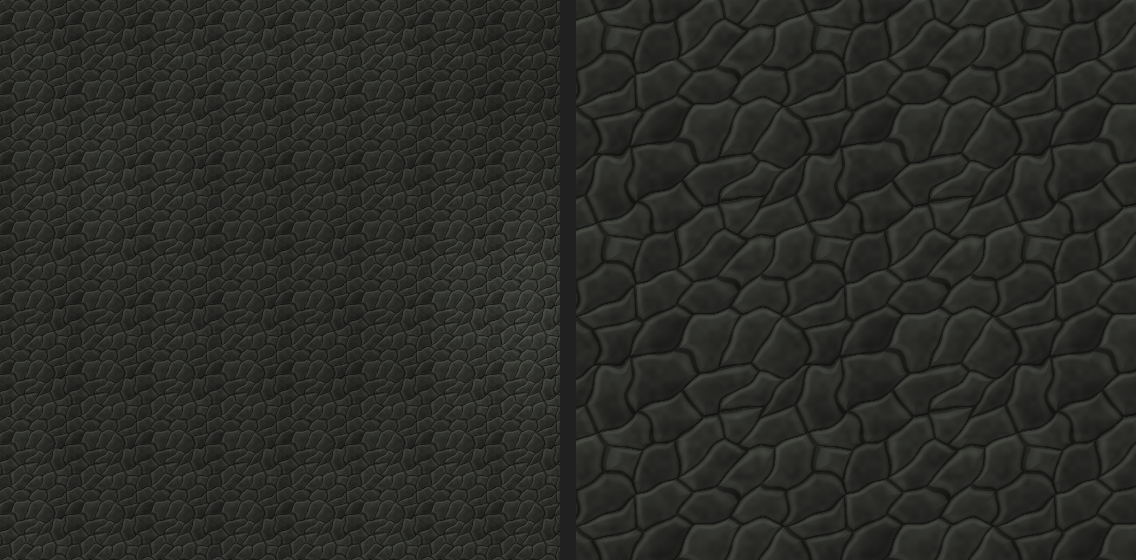
Left, the full canvas; right, a detail of the centre.
This texture is drawn by a WebGL 1 fragment shader. Its source:

```glsl
precision highp float;
// Dark embossed leather: a wrapped Voronoi cell patch repeated across the canvas.
// Cells are stretched along a diagonal, edged with pale rims and thin cracks,
// then grained; broad uneven light spans all repeats so that they differ softly.

uniform vec2 u_resolution;

#define REPEATS 8.0                        // patches across and down
#define CELLS 5.0                          // cells along one side of a patch
#define GRAIN_AXIS vec2(0.85, 0.527)       // direction of the long cells
#define STRETCH vec2(0.76, 1.28)           // metric along and across the axis
#define WARP 0.34                          // waviness of the cell edges
#define CRACK_WIDTH 0.035                  // half width, in cells
#define RIM_OFFSET 0.105                   // rim distance from the crack
#define RIM_WIDTH 0.065
#define LIGHT_DIR vec2(-0.55, 0.835)
#define LEATHER vec3(0.172, 0.177, 0.162)
#define WEAR 0.13                          // strength of the broad variation

vec2 hash22(vec2 p) {
  vec3 q = fract(p.xyx * vec3(0.1031, 0.1030, 0.0973));
  q += dot(q, q.yzx + 33.33);
  return fract((q.xx + q.yz) * q.zy);
}

vec2 wrapCell(vec2 cell, float period) {
  return floor(mod(cell + 0.5, period));
}

// Two-channel value noise that repeats after a whole number of cells.
vec2 noise2(vec2 p, float period) {
  vec2 i = floor(p);
  vec2 f = fract(p);
  f = f * f * (3.0 - 2.0 * f);
  vec2 a = hash22(wrapCell(i, period) + 17.0);
  vec2 b = hash22(wrapCell(i + vec2(1.0, 0.0), period) + 17.0);
  vec2 c = hash22(wrapCell(i + vec2(0.0, 1.0), period) + 17.0);
  vec2 d = hash22(wrapCell(i + 1.0, period) + 17.0);
  return mix(mix(a, b, f.x), mix(c, d, f.x), f.y);
}

// Between canvas axes and the stretched cell metric.
vec2 toMetric(vec2 v) {
  vec2 across = vec2(-GRAIN_AXIS.y, GRAIN_AXIS.x);
  return vec2(dot(v, GRAIN_AXIS), dot(v, across)) * STRETCH;
}

vec2 fromMetric(vec2 v) {
  vec2 across = vec2(-GRAIN_AXIS.y, GRAIN_AXIS.x);
  return GRAIN_AXIS * v.x * STRETCH.x + across * v.y * STRETCH.y;
}

vec2 site(vec2 cell) {
  return cell + 0.04 + 0.92 * hash22(wrapCell(cell, CELLS) + 3.0);
}

// Finds the nearest site, then the nearest edge of its cell.
void voronoi(vec2 p, out vec2 id, out vec2 toSite, out float edge, out vec2 normal) {
  vec2 base = floor(p);
  float nearest = 100.0;
  for (int y = -2; y <= 2; y++) {
    for (int x = -2; x <= 2; x++) {
      vec2 cell = base + vec2(float(x), float(y));
      vec2 v = toMetric(site(cell) - p);
      float d = dot(v, v);
      if (d < nearest) { nearest = d; id = cell; toSite = v; }
    }
  }
  edge = 100.0;
  normal = vec2(0.0, 1.0);
  for (int y = -2; y <= 2; y++) {
    for (int x = -2; x <= 2; x++) {
      vec2 v = toMetric(site(id + vec2(float(x), float(y))) - p);
      vec2 gap = v - toSite;
      if (dot(gap, gap) > 0.0001) {
        vec2 n = normalize(gap);
        float d = dot(0.5 * (v + toSite), n);
        if (d < edge) { edge = d; normal = normalize(fromMetric(n)); }
      }
    }
  }
}

float pool(vec2 uv, vec2 center, float radius) {
  vec2 v = (uv - center) / radius;
  return exp(-dot(v, v));
}

void main() {
  vec2 uv = gl_FragCoord.xy / u_resolution;
  vec2 patchPos = uv * REPEATS;
  float pixel = REPEATS * CELLS / min(u_resolution.x, u_resolution.y);

  vec2 wobble = noise2(patchPos * 9.0, 9.0) - 0.5;
  vec2 id, toSite, normal;
  float edge;
  voronoi(patchPos * CELLS + WARP * wobble, id, toSite, edge, normal);

  // Relief: tilted cell bodies, lit rims and cracks.
  float facing = dot(normal, LIGHT_DIR);
  float rimGap = (edge - RIM_OFFSET) / RIM_WIDTH;
  float rim = exp(-rimGap * rimGap);
  float crack = 1.0 - smoothstep(CRACK_WIDTH - 0.5 * pixel, CRACK_WIDTH + 0.5 * pixel, edge);
  float tone = 0.94 + 0.16 * (hash22(wrapCell(id, CELLS) + 41.0).x - 0.5);
  tone -= 0.16 * dot(fromMetric(toSite), LIGHT_DIR);
  tone += rim * (0.23 + 0.13 * facing);
  tone += 0.13 * facing * exp(-edge * 5.0) - 0.36 * crack;

  // Grain: streaked creases and fine pores, repeated with each patch.
  tone += 0.20 * (noise2(patchPos * 14.0, 14.0).y - 0.5);
  tone += 0.18 * (noise2(patchPos * 32.0, 32.0).x - 0.5);

  // Broad wear across the whole canvas.
  float wear = noise2(uv * 4.0 + 0.3, 16.0).x - 0.5;
  wear += 1.1 * pool(uv, vec2(0.97, 0.46), 0.20) - 0.9 * pool(uv, vec2(0.94, 0.88), 0.20);
  wear -= 0.6 * pool(uv, vec2(0.66, 0.36), 0.16) + 0.5 * pool(uv, vec2(0.08, 0.42), 0.18);
  tone *= 1.0 + WEAR * wear;

  gl_FragColor = vec4(LEATHER * clamp(tone, 0.45, 1.7), 1.0);
}
```
